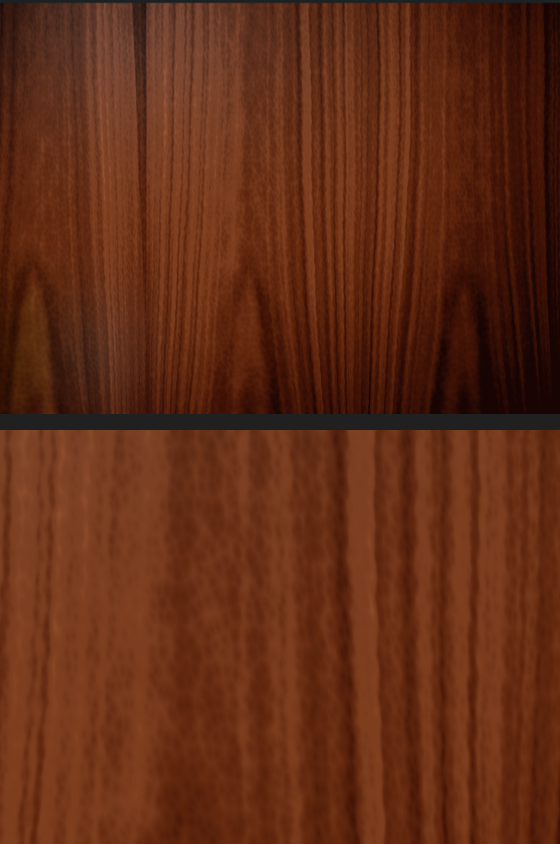
Top: the whole. Bottom: its middle third, enlarged.
Give the GLSL for this texture, as a WebGL 2 fragment shader.

```glsl
#version 300 es
precision highp float;
// Polished dark walnut veneer: upright grain bent around repeating pointed arches,
// a narrow dark wedge at a seam, and soft uneven light. Streaks are smoothed
// hashes across the grain; pores and mottling are stretched cellular noise.
uniform vec2 u_resolution;
out vec4 fragColor;

float hash(float n) { return fract(sin(n * 127.1) * 4375.85); }

vec2 hash2(vec2 p) {
  vec2 k = vec2(dot(p, vec2(127.1, 311.7)), dot(p, vec2(269.5, 183.3)));
  return fract(sin(k) * 4375.85);
}

// Smooth random bands along one axis.
float bands(float x) {
  float i = floor(x);
  return mix(hash(i), hash(i + 1.0), smoothstep(0.0, 1.0, x - i));
}

// Distance to the nearest scattered cell point.
float cells(vec2 p) {
  vec2 base = floor(p);
  float nearest = 4.0;
  for (int y = -1; y <= 1; y++)
    for (int x = -1; x <= 1; x++) {
      vec2 cell = base + vec2(x, y);
      vec2 d = cell + hash2(cell) - p;
      nearest = min(nearest, dot(d, d));
    }
  return sqrt(nearest);
}

float glow(vec2 p, vec2 center, vec2 size) {
  vec2 d = (p - center) / size;
  return exp(-dot(d, d));
}

vec3 woodRamp(float t) {
  vec3 c = mix(vec3(0.09, 0.015, 0.012), vec3(0.25, 0.07, 0.02), smoothstep(0.0, 0.3, t));
  c = mix(c, vec3(0.38, 0.15, 0.05), smoothstep(0.25, 0.55, t));
  c = mix(c, vec3(0.49, 0.24, 0.115), smoothstep(0.5, 0.8, t));
  return mix(c, vec3(0.64, 0.36, 0.20), smoothstep(0.8, 1.2, t));
}

void main() {
  vec2 uv = gl_FragCoord.xy / u_resolution;
  vec2 p = gl_FragCoord.xy / u_resolution.y;
  float pixel = 1.0 / u_resolution.y;

  // Repeating figure: u is the signed offset from the nearest arch axis.
  float column = floor((p.x + 0.18) / 0.52);
  float u = p.x + 0.18 - (column + 0.5) * 0.52;
  float drop = 1.0 - p.y;

  // Grain coordinate, spread outward from the arches toward the bottom.
  float sway = 0.003 * sin(p.y * 5.0 + p.x * 9.0) + 0.001 * sin(p.y * 17.0 + p.x * 31.0);
  float grain = p.x - 0.05 * drop * drop * sin(u * 12.083) + sway;
  float ripple = 0.0007 * sin(p.y * 160.0 + 5.0 * sin(p.x * 60.0));

  // Streaks, strongest between the arches, each fading along its length.
  float fine = bands((grain + ripple) * 92.0 + 7.0);
  float hair = bands((grain + ripple) * 185.0 + 0.4 * sin(p.y * 6.0));
  float streak = 0.30 * bands(grain * 28.0) + 0.48 * fine + 0.32 * hair;
  float straight = smoothstep(0.02, 0.13, abs(u));
  float tone = (streak - 0.55) * mix(0.30, 0.84, straight);

  // Mottling near the axes and short pores everywhere.
  float mottle = cells(vec2(grain * 45.0, p.y * 16.0 + sin(p.x * 40.0) * 0.3));
  float pores = cells(vec2(grain * 150.0 + p.y * 14.0, p.y * 75.0));
  tone += (mottle - 0.5) * mix(0.17, 0.06, straight) + (pores - 0.5) * 0.14;

  // Pointed arches: soft dark rim, warm heart, shadowed core at the foot.
  float apex = 0.33 + 0.04 * hash(column + 3.0);
  float below = max(apex - p.y, 0.0);
  float width = 0.064 * sqrt(below / apex) + 8.0 * sway * below;
  float rim = abs(u) - width;
  float reach = smoothstep(apex + 0.07, apex - 0.06, p.y);
  float soft = rim > 0.0 ? 0.026 : 0.014;
  tone -= 0.22 * reach * exp(-rim * rim / (soft * soft));
  tone += 0.13 * smoothstep(0.0, -0.03, rim) * smoothstep(0.0, 0.1, below);
  tone -= 0.26 * glow(vec2(u, p.y), vec2(0.0), vec2(0.02, 0.08));

  // Light falls off toward the corners, most at the lower right.
  vec2 q = uv - vec2(0.41, 0.57);
  float light = 1.04 - 1.3 * dot(q, q) - 0.2 * smoothstep(0.2, 0.8, q.x - q.y);
  light += 0.22 * glow(uv, vec2(0.27, 0.8), vec2(0.12, 0.3));
  light -= 0.3 * smoothstep(0.13, 0.0, uv.x) * uv.y;
  light -= 0.15 * smoothstep(0.7, 1.0, uv.x) * uv.y;
  tone = 0.67 * light + tone * (0.45 + 0.5 * light);

  // Seam wedge narrowing downward, with a bright strip on its right.
  float seam = p.x - 0.353 + 0.015 * p.y + sway * 0.5;
  float halfWidth = 0.020 * max(p.y - 0.15, 0.0);
  float inside = smoothstep(0.003, -0.003, abs(seam) - halfWidth) * smoothstep(0.14, 0.3, p.y);
  tone -= inside * (0.24 + 0.16 * smoothstep(0.0, 0.014, abs(seam + 0.003)));
  float strip = (seam - halfWidth - 0.012) / 0.01;
  tone += 0.22 * exp(-strip * strip) * smoothstep(0.05, 0.6, p.y);

  // Color, rosy haze at the left, olive cast in the lower left corner.
  vec3 color = woodRamp(tone);
  float haze = 0.8 * glow(uv, vec2(0.17, 0.97), vec2(0.24, 0.32))
             + 0.6 * glow(uv, vec2(0.17, 0.14), vec2(0.1, 0.17))
             + 0.35 * glow(uv, vec2(0.5, 0.95), vec2(0.3, 0.3));
  float value = dot(color, vec3(0.4, 0.45, 0.15));
  color = mix(color, value * vec3(1.45, 0.87, 0.67) + vec3(0.015), min(haze, 0.85));
  color *= mix(vec3(1.0), vec3(0.85, 1.02, 0.5), glow(uv, vec2(0.0, 0.12), vec2(0.1, 0.2)));

  // Thin slate edge along the top.
  color = mix(color, vec3(0.11, 0.13, 0.14), smoothstep(-pixel, pixel, p.y - 0.993));
  fragColor = vec4(clamp(color, 0.0, 1.0), 1.0);
}
```
